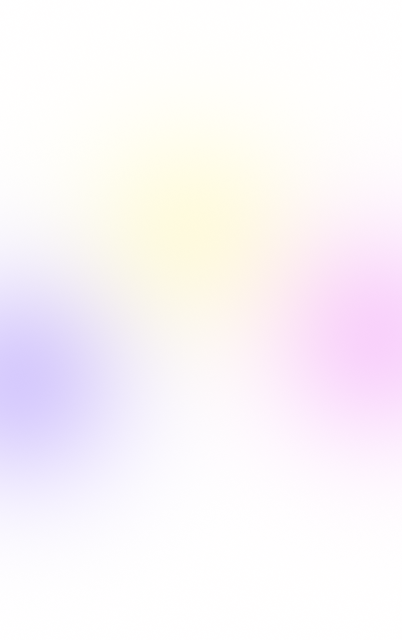
This background is drawn by a Shadertoy shader. Its source:

```glsl
// Draws three soft pastel glows, violet, yellow and pink, melting into a white background.

const vec3 WHITE  = vec3(1.0, 0.998, 0.998);
const vec3 VIOLET = vec3(0.84, 0.795, 0.995);
const vec3 YELLOW = vec3(1.0, 0.99, 0.875);
const vec3 PINK   = vec3(0.975, 0.825, 0.99);

// Width of the design relative to its height
const float DESIGN_ASPECT = 322.0 / 512.0;

// Gaussian falloff: 1 at the center, fading smoothly to 0
float glow(vec2 point, vec2 center, vec2 spread) {
    vec2 offset = (point - center) / spread;
    return exp(-0.5 * dot(offset, offset));
}

// Filters the base colour through a translucent tint
vec3 applyTint(vec3 base, vec3 tint, float amount) {
    return base * mix(vec3(1.0), tint, amount);
}

// Sine hash in the range 0 to 1
float hash(vec2 p) {
    return fract(sin(dot(p, vec2(12.9898, 78.233))) * 43758.5453);
}

void mainImage(out vec4 fragColor, in vec2 fragCoord) {
    // Height runs from 0 to 1, width from 0 to the design aspect
    vec2 point = fragCoord / iResolution.xy * vec2(DESIGN_ASPECT, 1.0);

    // Overlapping glows
    vec3 color = WHITE;
    color = applyTint(color, YELLOW, glow(point, vec2(0.300, 0.637), vec2(0.125, 0.122)));
    color = applyTint(color, VIOLET, glow(point, vec2(0.030, 0.405), vec2(0.122, 0.120)));
    color = applyTint(color, PINK,   glow(point, vec2(0.592, 0.474), vec2(0.122, 0.122)));

    // Faint dither hides banding in the gradients
    color += (hash(fragCoord) - 0.5) / 255.0;

    fragColor = vec4(clamp(color, 0.0, 1.0), 1.0);
}
```
